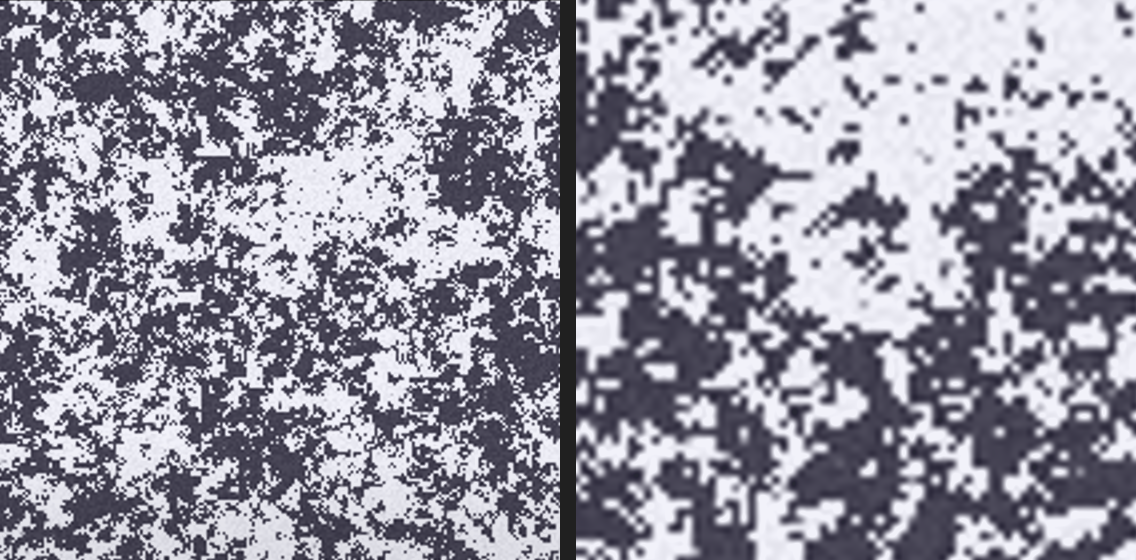
Left: the whole. Right: its middle third, enlarged.
Reproduce this texture procedurally as a WebGL 2 fragment shader.

```glsl
#version 300 es
precision highp float;
// Clustered two-tone speckle: dark slate and pale lilac grains with softly ringing edges.

uniform vec2 u_resolution;
out vec4 fragColor;

// Integer hash of a lattice point, 0 to 1
float hash(vec2 point, uint seed) {
    uvec2 q = uvec2(ivec2(floor(point)) + 4096);
    uint h = q.x * 1597334677u ^ q.y * 3812015801u ^ seed * 2654435769u;
    h = (h ^ (h >> 15)) * 2246822519u;
    h = (h ^ (h >> 13)) * 3266489917u;
    return float((h ^ (h >> 16)) >> 8) / 16777216.0;
}

// Smooth lattice noise, -1 to 1
float valueNoise(vec2 p, uint seed) {
    vec2 i = floor(p);
    vec2 f = fract(p);
    f = f * f * (3.0 - 2.0 * f);
    float low = mix(hash(i, seed), hash(i + vec2(1, 0), seed), f.x);
    float high = mix(hash(i + vec2(0, 1), seed), hash(i + vec2(1, 1), seed), f.x);
    return mix(low, high, f.y) * 2.0 - 1.0;
}

// Tone of one grain: near 0 when dark, near 1 when light
float grainTone(vec2 cell) {
    float field = 0.55 * (hash(cell, 1u) * 2.0 - 1.0);
    float period = 2.3;
    float weight = 0.85;
    for (uint octave = 2u; octave < 6u; octave++) {
        field += weight * valueNoise(cell / period + float(octave) * 7.31, octave);
        period *= 2.15;
        weight *= 0.86;
    }
    float jitter = hash(cell, 9u) - 0.5;
    return smoothstep(-0.04, 0.04, field) + 0.1 * jitter;
}

// Catmull-Rom weights, whose overshoot darkens and brightens the grain borders
vec4 cubicWeights(float t) {
    float t2 = t * t;
    float t3 = t2 * t;
    return 0.5 * vec4(-t3 + 2.0 * t2 - t, 3.0 * t3 - 5.0 * t2 + 2.0,
                      -3.0 * t3 + 4.0 * t2 + t, t3 - t2);
}

void main() {
    vec2 uv = gl_FragCoord.xy / u_resolution;

    // Blend the surrounding grains
    vec2 p = uv * 210.0;
    vec2 cell = floor(p);
    vec4 wx = cubicWeights(fract(p.x));
    vec4 wy = cubicWeights(fract(p.y));
    float tone = 0.0;
    for (int y = 0; y < 4; y++) {
        for (int x = 0; x < 4; x++) {
            tone += wx[x] * wy[y] * grainTone(cell + vec2(x - 1, y - 1));
        }
    }

    // Slate to lilac white, with near-black undershoot
    vec3 color = mix(vec3(0.27, 0.26, 0.325), vec3(0.925, 0.925, 0.96), tone);
    color = clamp(color, vec3(0.15, 0.15, 0.2), vec3(0.95, 0.95, 0.98));

    // Slight shade toward the bottom and a thin dim line along the top
    color *= 1.0 - 0.07 * smoothstep(0.25, 0.0, uv.y);
    color *= 1.0 - 0.4 * smoothstep(0.997, 0.999, uv.y);
    fragColor = vec4(color, 1.0);
}
```
